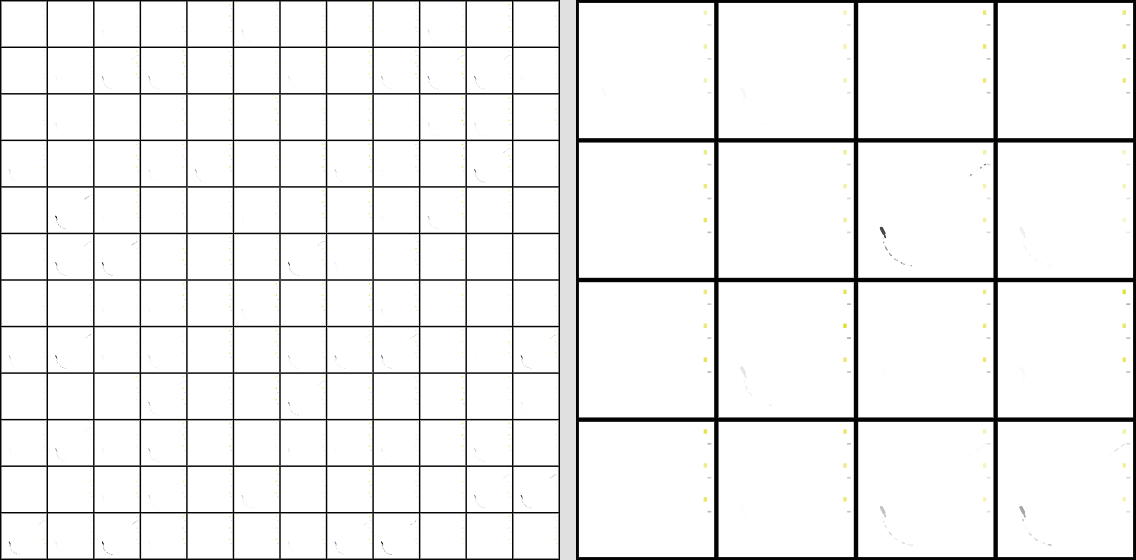
Left: the whole. Right: its middle third, enlarged.
This pattern is drawn by a WebGL 2 fragment shader. Its source:

```glsl
#version 300 es
precision highp float;
// Twelve by twelve grid of white cells, each with a column of ticks and worn ink flecks.
uniform vec2 u_resolution;
out vec4 fragColor;

const float CELLS = 12.0;
const float LINE_HALF = 0.0157;     // half line width, in cells
const float INSET = 0.0013;         // centre of the outer line, in canvas units
const vec3 PAPER = vec3(1.0);
const vec3 INK = vec3(0.01);
const vec3 YELLOW = vec3(0.86, 0.86, 0.08);
const vec3 GREY = vec3(0.62);

float hash(vec2 p) {
    vec3 q = fract(vec3(p.xyx) * 0.1031);
    q += dot(q, q.yzx + 33.33);
    return fract((q.x + q.y) * q.z);
}

vec2 gradient(vec2 cell) {
    float angle = 6.2832 * hash(cell);
    return vec2(cos(angle), sin(angle));
}

float gradientNoise(vec2 p) {
    vec2 i = floor(p), f = fract(p);
    vec2 w = f * f * f * (f * (f * 6.0 - 15.0) + 10.0);
    vec2 e = vec2(1.0, 0.0);
    float low = mix(dot(gradient(i), f), dot(gradient(i + e), f - e), w.x);
    float high = mix(dot(gradient(i + e.yx), f - e.yx), dot(gradient(i + 1.0), f - 1.0), w.x);
    return mix(low, high, w.y);
}

// Share of a pixel covered by a centred span, per axis
vec2 spanCoverage(vec2 d, vec2 halfSize, vec2 px) {
    return clamp((min(d + 0.5 * px, halfSize) - max(d - 0.5 * px, -halfSize)) / px, 0.0, 1.0);
}

float boxCoverage(vec2 d, vec2 halfSize, vec2 px) {
    vec2 c = spanCoverage(d, halfSize, px);
    return c.x * c.y;
}

// Stroke that keeps its weight when thinner than a pixel
float strokeCoverage(vec2 p, vec2 a, vec2 b, float radius, float px) {
    vec2 ab = b - a;
    float t = clamp(dot(p - a, ab) / dot(ab, ab), 0.0, 1.0);
    float d = length(p - a - ab * t);
    float r = max(radius, 0.5 * px);
    return (1.0 - smoothstep(r - 0.5 * px, r + 0.5 * px, d)) * min(1.0, 2.0 * radius / px);
}

// Alternating yellow and grey ticks down the right side
vec3 drawTicks(vec3 color, vec2 p, vec2 id, vec2 px) {
    float strength = mix(0.35, 0.95, hash(id + 7.0));
    strength *= mix(0.55, 1.0, smoothstep(1.0, 4.5, id.x) * (1.0 - smoothstep(9.0, 11.5, id.x)));
    for (int i = 0; i < 3; i++) {
        float y = 0.915 - 0.243 * float(i);
        float fade = strength * mix(0.6, 1.0, hash(id * 3.0 + float(i)));
        float yellow = boxCoverage(p - vec2(0.921, y), vec2(0.012, 0.016), px);
        float grey = boxCoverage(p - vec2(0.95, y - 0.088), vec2(0.014, 0.006), px);
        color = mix(color, YELLOW, yellow * fade);
        color = mix(color, GREY, grey * fade);
    }
    return color;
}

// Broken arc: a tapered blot, trailing specks and dashes at the upper right
float fleckCoverage(vec2 p, vec2 id, float ink, float px) {
    float blot = strokeCoverage(p, vec2(0.182, 0.37), vec2(0.2, 0.335), 0.012, px);
    blot = max(blot, strokeCoverage(p, vec2(0.2, 0.335), vec2(0.21, 0.305), 0.006, px));
    float specks = 0.0;
    for (int i = 1; i <= 6; i++) {
        float angle = 3.1416 + 0.235 * float(i);
        vec2 along = vec2(-sin(angle), cos(angle));
        vec2 at = vec2(0.425, 0.335) + 0.235 * vec2(cos(angle), sin(angle));
        float reach = mix(0.004, 0.016, hash(id + float(i) * 5.0));
        specks = max(specks, strokeCoverage(p, at - along * reach, at + along * reach, 0.005, px));
    }
    for (int i = 0; i < 3; i++) {
        vec2 at = vec2(0.82, 0.75) + vec2(0.045, 0.033) * float(i);
        vec2 reach = vec2(0.015, 0.011) * hash(id + 31.0 + float(i)) + 0.003;
        float dash = strokeCoverage(p, at - reach, at + reach, 0.005, px);
        specks = max(specks, dash * smoothstep(0.05, 0.7, ink));
    }
    float wear = smoothstep(-0.45, 0.2, gradientNoise(p * 30.0 + id * 17.0));
    return max(blot, 0.7 * specks * wear) * ink;
}

void main() {
    vec2 uv = gl_FragCoord.xy / u_resolution;
    float scale = CELLS / (1.0 - 2.0 * INSET);
    vec2 grid = (uv - INSET) * scale;
    vec2 px = scale / u_resolution;
    vec2 id = floor(grid);
    vec2 p = fract(grid);

    // Marks, strong in only a few cells
    vec3 color = drawTicks(PAPER, p, id, px);
    float ink = pow(hash(id + 2.0), 7.0);
    color = mix(color, INK, fleckCoverage(p, id, ink, max(px.x, px.y)));

    // Grid lines
    vec2 lines = spanCoverage(grid - floor(grid + 0.5), vec2(LINE_HALF), px);
    color = mix(color, INK, max(lines.x, lines.y));
    fragColor = vec4(color, 1.0);
}
```
